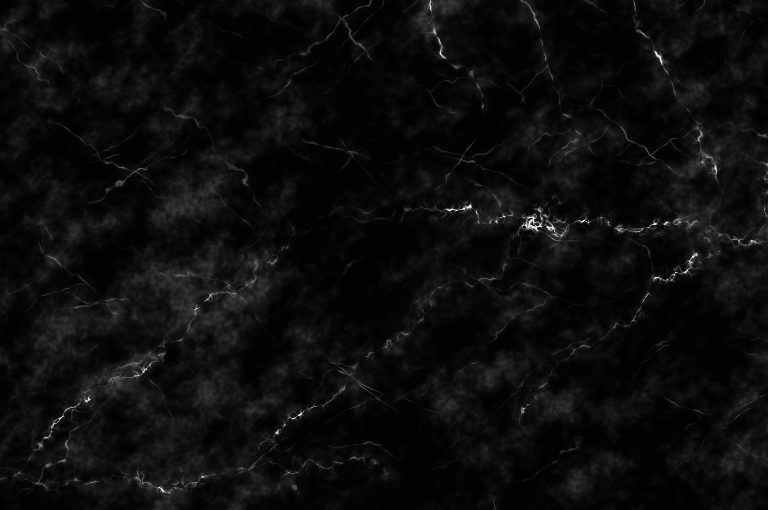
A WebGL 1 fragment shader for this texture:

```glsl
precision highp float;
uniform vec2 u_resolution;

const float TAU = 6.2831853;

vec2 hash2(vec2 p) {
  vec3 q = fract(p.xyx * vec3(0.1031, 0.1030, 0.0973));
  q += dot(q, q.yzx + 33.33);
  return fract((q.xx + q.yz) * q.zy);
}

vec2 direction(float angle) {
  return vec2(cos(angle), sin(angle));
}

float corner(vec2 cell, vec2 offset) {
  return dot(direction(TAU * hash2(cell).x), offset);
}

float gradientNoise(vec2 p) {
  vec2 i = floor(p), f = fract(p);
  vec2 u = f * f * f * (f * (f * 6.0 - 15.0) + 10.0);
  vec2 e = vec2(1.0, 0.0);
  float low = mix(corner(i, f), corner(i + e.xy, f - e.xy), u.x);
  float high = mix(corner(i + e.yx, f - e.yx), corner(i + e.xx, f - e.xx), u.x);
  return mix(low, high, u.y);
}

float fbm(vec2 p) {
  float sum = 0.0, amplitude = 0.5;
  for (int i = 0; i < 5; i++) {
    sum += amplitude * gradientNoise(p);
    p = mat2(1.6, 1.2, -1.2, 1.6) * p + 7.3;
    amplitude *= 0.5;
  }
  return sum;
}

vec2 fbm2(vec2 p) {
  return vec2(fbm(p), fbm(p + 46.0));
}

// x: distance to the segment, y: position along it
vec2 segment(vec2 p, vec2 a, vec2 b) {
  vec2 ab = b - a;
  float t = clamp(dot(p - a, ab) / dot(ab, ab), 0.0, 1.0);
  return vec2(length(p - a - ab * t), t);
}

float taper(float t, float fade) {
  return smoothstep(0.0, fade, t) * (1.0 - smoothstep(1.0 - fade, 1.0, t));
}

float stroke(float d, float width) {
  return exp(-d * d / (width * width));
}

// Long vein: broken core, dusty halo and bright lacy clumps
float vein(vec2 p, vec2 start, float angle, float span, float clump, float lace, float width) {
  vec2 s = segment(p, start, start + span * direction(angle));
  float core = stroke(s.x, width) * (0.2 + 0.55 * clump);
  float halo = 0.07 * exp(-s.x / 0.016);
  float beads = lace * (0.12 + 0.75 * clump) * exp(-s.x / 0.008);
  return taper(s.y, 0.12) * (core + halo + beads);
}

// Short cracks, one per grid cell, rising or falling
float hairlines(vec2 p, float cells, float seed, float width) {
  vec2 q = p * cells, base = floor(q);
  float light = 0.0;
  for (int y = -1; y <= 1; y++) {
    for (int x = -1; x <= 1; x++) {
      vec2 cell = base + vec2(float(x), float(y));
      vec2 place = hash2(cell + seed), kind = hash2(cell + seed + 41.0);
      vec2 center = cell + 0.3 + 0.4 * place;
      float angle = kind.x < 0.5 ? 0.4 + kind.x : -0.15 - 1.6 * (kind.x - 0.5);
      vec2 reach = direction(angle) * mix(0.35, 0.8, place.y);
      vec2 s = segment(q, center - reach, center + reach);
      float d = s.x / cells;
      float line = stroke(d, width) + 0.1 * exp(-d / 0.009);
      light = max(light, line * taper(s.y, 0.35) * smoothstep(0.05, 0.9, kind.y));
    }
  }
  return light;
}

void main() {
  vec2 p = gl_FragCoord.xy / u_resolution.y;
  float width = max(0.0017, 0.58 / u_resolution.y);

  // Dark stone: broad clouds, brushed smudges and fine mottling
  float clouds = fbm(p * 2.4 + 3.7);
  vec2 brushed = mat2(0.8, -0.6, 0.6, 0.8) * p;
  float smudges = fbm(brushed * vec2(8.0, 13.0) + 21.0);
  float mottle = fbm(p * 38.0 + 9.0);
  float grain = gradientNoise(p * 105.0);
  float tone = clamp(0.39 + 1.1 * clouds + 1.5 * smudges + 0.8 * mottle, 0.0, 1.0);
  float shade = 0.006 + 0.155 * tone * tone * (1.0 + 0.6 * grain);

  // Shared wobble and brightness masks
  vec2 wobble = fbm2(p * 5.0 + 11.0);
  vec2 jag = fbm2(p * 27.0 + 3.0);
  vec2 rough = p + 0.15 * wobble + 0.035 * jag;
  vec2 gentle = p + 0.10 * wobble + 0.014 * jag;
  float clump = smoothstep(0.05, 0.5, gradientNoise(p * 8.0 + 5.0) + 0.6 * gradientNoise(p * 31.0));
  float lace = stroke(gradientNoise(p * 78.0), 0.12);
  float breaks = smoothstep(-0.25, 0.3, gradientNoise(p * 52.0 + 17.0) + 0.5 * gradientNoise(p * 17.0));

  // Long veins: rising diagonals, level bands, steep falls
  float veins = 0.0;
  for (int i = 0; i < 3; i++) {
    float n = float(i);
    float vary = hash2(vec2(n, 8.0)).x;
    vec2 rise = vec2(-0.03 + 0.5 * n, 0.03 + 0.05 * n);
    veins = max(veins, vein(rough, rise, 0.68 + 0.2 * vary, 0.85, clump, lace, width));
    vec2 level = vec2(0.02 + 0.74 * n, 0.08 + 0.5 * n);
    veins = max(veins, vein(rough, level, -0.04, 0.76, clump, lace, width));
    vec2 fall = vec2(0.82 + 0.19 * n, 1.06);
    float drop = 0.32 + 0.09 * n;
    veins = max(veins, vein(gentle, fall, -1.2 + 0.3 * vary, drop, clump, 0.3 * lace, width));
  }

  // Faint cracks at several scales
  float patches = smoothstep(-0.25, 0.4, gradientNoise(p * 6.0 + 31.0));
  float cracks = 0.0;
  for (int i = 0; i < 5; i++) {
    float n = float(i);
    float strength = 0.34 - 0.045 * n;
    cracks = max(cracks, strength * hairlines(gentle, 2.3 + 1.4 * n, 13.0 * n + 4.0, width));
  }

  shade += veins * (0.2 + 0.95 * breaks) + cracks * (0.2 + patches) * (0.25 + 0.75 * breaks);
  gl_FragColor = vec4(vec3(min(shade, 0.9)), 1.0);
}
```
